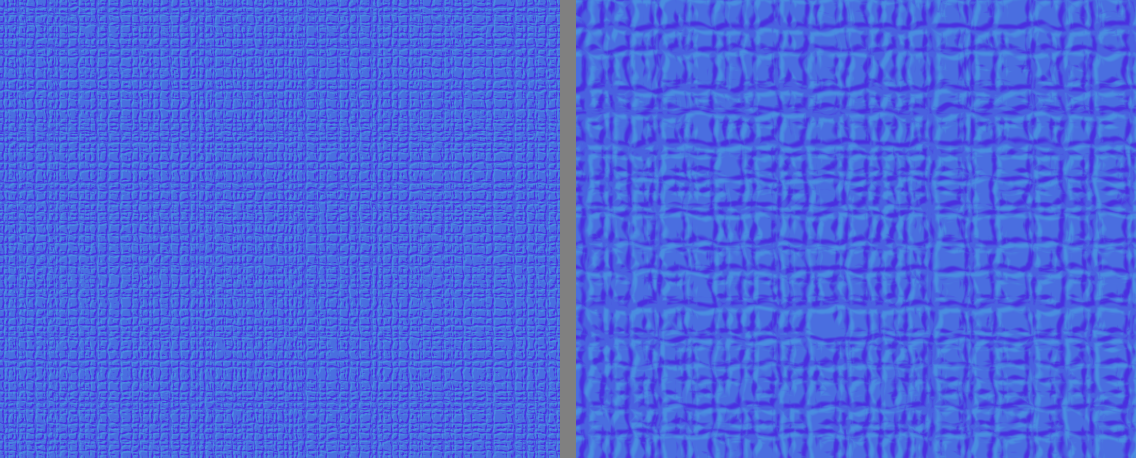
Left, the full canvas; right, a detail of the centre.
Reproduce this texture map procedurally as a WebGL 2 fragment shader.

```glsl
#version 300 es
precision highp float;
// Blue embossed weave: irregular raised tiles split by frayed crossing grooves.
uniform vec2 u_resolution;
out vec4 fragColor;

vec2 hash2(vec2 p) {
    vec3 q = fract(p.xyx * vec3(0.1031, 0.1030, 0.0973));
    q += dot(q, q.yzx + 33.33);
    return fract((q.xx + q.yz) * q.zy);
}

// Cellular noise: distance to the nearest scattered point
float cellular(vec2 p) {
    vec2 cell = floor(p);
    float nearest = 4.0;
    for (int y = -1; y <= 1; y++) {
        for (int x = -1; x <= 1; x++) {
            vec2 id = cell + vec2(x, y);
            vec2 toPoint = id + hash2(id) - p;
            nearest = min(nearest, dot(toPoint, toPoint));
        }
    }
    return sqrt(nearest);
}

// Signed distance to wavering grooves that cross p.x and run along p.y
float grooves(vec2 p, float seed, float thinnest, float widest) {
    float nearest = 4.0;
    for (int i = -1; i <= 1; i++) {
        float id = floor(p.x) + float(i);
        vec2 rnd = hash2(vec2(id, seed));
        float centre = id + 0.5 + 0.45 * (rnd.x - 0.5)
            + 0.05 * sin(p.y * 2.3 + rnd.y * 40.0)
            + 0.04 * sin(p.y * 5.1 + rnd.x * 60.0);
        float halfWidth = mix(thinnest, widest, rnd.y);
        nearest = min(nearest, abs(p.x - centre) - halfWidth);
    }
    return nearest;
}

// Surface height: 1 on the tiles, 0 in the grooves
float relief(vec2 p) {
    float fray = cellular(p * 2.1 + 17.0) - 0.45;
    float breaks = cellular(p * 0.9 + 71.0) - 0.5;
    float coarse = min(grooves(p, 3.0, 0.02, 0.13),
                       grooves(p.yx, 29.0, 0.02, 0.13));
    float fine = 0.5 * min(grooves(p * 2.0, 53.0, -0.22, 0.14),
                           grooves(p.yx * 2.0, 87.0, -0.22, 0.14));
    coarse += 0.16 * fray + 0.06 * breaks;
    fine += 0.22 * fray + 0.16 * breaks;
    return smoothstep(-0.07, 0.08, min(coarse, fine));
}

void main() {
    vec2 p = gl_FragCoord.xy / u_resolution.y * 44.0;

    // Emboss, lit from the upper left
    vec2 toLight = vec2(-0.07, 0.07);
    float lit = relief(p + toLight);
    float shaded = relief(p - toLight);
    float slope = shaded - lit;

    // Only green shifts: cyan on lit edges, violet on shaded ones
    float green = 0.43 + slope * (slope > 0.0 ? 0.15 : 0.22);
    green -= 0.05 * (1.0 - 0.5 * (lit + shaded));
    fragColor = vec4(0.29, green, 0.88, 1.0);
}
```
